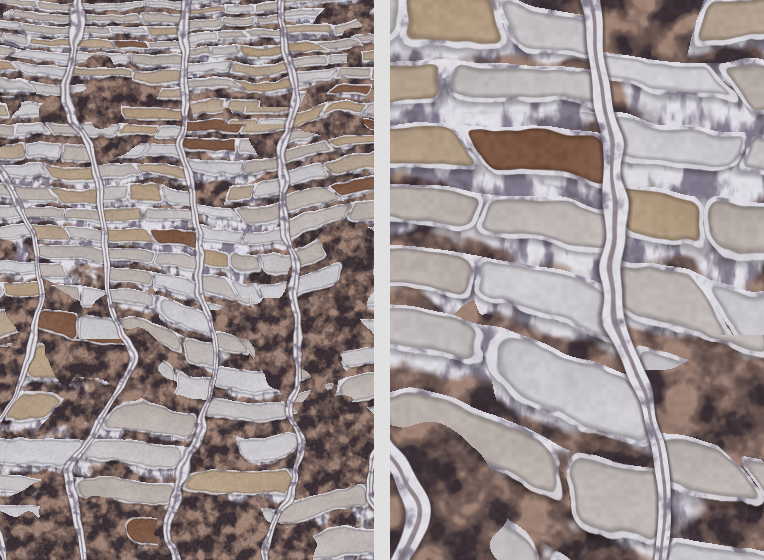
Left, the full canvas; right, a detail of the centre.
Reproduce this pattern procedurally as a WebGL 1 fragment shader.

```glsl
precision highp float;
uniform vec2 u_resolution;

// Layout, in units of the canvas height
const float STRIPS = 5.6;        // terrace flights per unit width
const float ROW_TOP = 0.024;     // row height at the far edge
const float ROW_GROWTH = 0.050;  // added row height at the near edge
const float RIM = 0.0030;
const float CANAL = 0.0062;

// Palette
const vec3 SALT = vec3(0.87, 0.86, 0.89);
const vec3 LILAC = vec3(0.51, 0.48, 0.55);
const vec3 SHADOW = vec3(0.23, 0.19, 0.21);
const vec3 EARTH = vec3(0.42, 0.34, 0.32);
const vec3 CLAY = vec3(0.62, 0.51, 0.46);
const vec3 PALE = vec3(0.79, 0.78, 0.80);
const vec3 BEIGE = vec3(0.71, 0.67, 0.65);
const vec3 TAN = vec3(0.69, 0.60, 0.50);
const vec3 RUST = vec3(0.48, 0.34, 0.27);

float hash(vec2 p) {
  vec3 q = fract(vec3(p.xyx) * 0.1031);
  q += dot(q, q.yzx + 33.33);
  return fract((q.x + q.y) * q.z);
}

float noise(vec2 p) {
  vec2 i = floor(p), f = fract(p);
  f = f * f * (3.0 - 2.0 * f);
  return mix(mix(hash(i), hash(i + vec2(1, 0)), f.x),
             mix(hash(i + vec2(0, 1)), hash(i + vec2(1, 1)), f.x), f.y);
}

float fbm(vec2 p) {
  float sum = 0.0, amp = 0.533;
  for (int i = 0; i < 4; i++) {
    sum += amp * noise(p);
    p = mat2(1.6, 1.2, -1.2, 1.6) * p + 7.3;
    amp *= 0.5;
  }
  return sum;
}

float roundedBox(vec2 p, vec2 halfSize, float r) {
  vec2 q = abs(p) - halfSize + r;
  return length(max(q, 0.0)) + min(max(q.x, q.y), 0.0) - r;
}

// Streaked salt crust over broken earth; depth is 1 at the foot of a wall
vec3 terrain(vec2 p, float rocky, float depth) {
  float relief = fbm(p * 42.0) - fbm(p * 42.0 + vec2(-0.4, 0.5));
  float streak = fbm(p * vec2(130.0, 48.0)) + 0.7 * relief - 0.12 * depth;
  vec3 salt = mix(LILAC, SALT, smoothstep(0.26, 0.56, streak));
  float grit = fbm(p * 75.0 + 11.0) + 1.1 * relief;
  vec3 rock = mix(SHADOW, EARTH, smoothstep(0.25, 0.52, grit));
  rock = mix(rock, CLAY, smoothstep(0.50, 0.80, grit));
  float cover = fbm(p * 26.0 + 5.0) * 0.6 + rocky * 0.5 + depth * 0.16;
  vec3 col = mix(salt, rock, smoothstep(0.50, 0.61, cover));
  float crack = smoothstep(0.07, 0.0, abs(fbm(p * 30.0 + 20.0) - 0.5));
  return mix(col, SHADOW, 0.35 * crack * depth);
}

void main() {
  float px = 1.0 / u_resolution.y;
  vec2 p = gl_FragCoord.xy * px;
  float near = clamp(1.0 - p.y, 0.0, 1.0);

  // Bend the hillside, then cut it into winding flights
  vec2 wobble = vec2(noise(p * 55.0), noise(p * 55.0 + 40.0)) - 0.5;
  vec2 q = p + 0.005 * wobble;
  q.y += 0.07 * (noise(p * 4.5 + 3.0) - 0.5) + 0.016 * (noise(p * 15.0) - 0.5);
  q.x += 0.035 * sin(p.y * 8.0 + 1.0) + 0.11 * (noise(p * vec2(4.0, 6.0) + 9.0) - 0.5)
       + 0.022 * (noise(p * 19.0 + 31.0) - 0.5);
  float s = q.x * STRIPS + 8.0;
  float strip = floor(s), t = s - strip;
  float canalDist = min(t, 1.0 - t) / STRIPS;

  // Rows grow towards the viewer
  float h = ROW_TOP + ROW_GROWTH * (1.0 - q.y);
  float v = -log(h) / ROW_GROWTH + 6.0 * hash(vec2(strip, 4.0));
  v += (t - 0.5) * (hash(vec2(strip, 8.0)) - 0.5) * 0.9;
  float row = floor(v), y = v - row;
  vec2 rowId = vec2(strip, row);

  // Split each row into one to four ponds
  float count = floor(mix(2.3, 1.0, near) + 1.7 * hash(rowId + 0.7));
  t += (hash(rowId + 13.0) - 0.5) * 0.7 * t * (1.0 - t);
  t += (hash(rowId + 17.0) - 0.5) * 0.35 * (y - 0.5) * t * (1.0 - t) * 4.0;
  float column = min(floor(t * count), count - 1.0);
  vec2 id = rowId + vec2(column * 23.0, column * 41.0);
  vec2 size = vec2(1.0 / (STRIPS * count), h);
  vec2 c = (vec2(t * count - column, y) - 0.5) * size;

  // Bare rock grows commoner low down and to the left
  float rocky = 0.31 + 0.22 * near + 0.10 * (0.5 - p.x) + 1.1 * (fbm(p * 5.0 + 2.0) - 0.5);
  float bare = step(hash(id + 3.0), 0.04 + 0.8 * smoothstep(0.40, 0.80, rocky));

  // Pond on top, retaining wall below
  float wall = mix(0.20, 0.46, hash(id + 5.0));
  vec2 halfSize = vec2(0.5 * size.x, 0.5 * (1.0 - wall) * h) - RIM * 0.9;
  halfSize.x *= mix(1.0, 0.88, near * hash(id + 6.0));
  c.y -= 0.5 * wall * h;
  c.x *= 1.0 + 0.16 * (hash(id + 9.0) - 0.3) * c.y / h;
  float corner = min(halfSize.x, halfSize.y) * mix(0.22, 0.85, near);
  float d = roundedBox(c, halfSize, corner) + 0.0016 * (noise(p * 130.0) - 0.5);
  d = mix(d, 1.0, bare);

  float depth = mix(smoothstep(wall, 0.0, y), 0.55, bare);
  vec3 col = terrain(p, rocky + 0.22 * bare, depth);

  // Salt rim with a shaded foot
  float crust = fbm(p * 95.0 + 3.0);
  vec3 rimColor = mix(LILAC, SALT, smoothstep(0.22, 0.50, crust));
  col *= 1.0 - 0.28 * smoothstep(3.0 * RIM, RIM, d) * step(c.y, 0.0);
  col = mix(col, rimColor, 0.9 * smoothstep(px, -px, d - RIM * (0.5 + crust)));

  // Still water, from milky to tan and rust
  float tint = hash(id + 21.0);
  vec3 water = mix(BEIGE, PALE, smoothstep(0.25, 0.85, tint + 0.25 * (near - 0.5)));
  water = mix(water, TAN, step(tint, 0.23) * mix(0.5, 1.0, hash(id + 25.0)));
  water = mix(water, RUST, step(0.965, hash(id + 29.0)));
  water += 0.09 * (fbm(p * vec2(22.0, 40.0)) - 0.5) - 0.05 * c.y / h;
  water *= 1.0 - 0.22 * smoothstep(-0.004, 0.0, d);
  col = mix(col, water, smoothstep(px, -px, d));

  // Canals: pale banks, a grey bed and a dark outer edge
  float bank = CANAL * (0.65 + 0.7 * noise(p * 38.0));
  col = mix(col, SHADOW, 0.6 * smoothstep(bank + 0.004, bank, canalDist));
  col = mix(col, rimColor, smoothstep(px, -px, canalDist - bank));
  col = mix(col, mix(LILAC, EARTH, crust), 0.75 * smoothstep(px, -px, canalDist - 0.0014));

  col += 0.05 * (noise(p * 300.0) - 0.5);
  gl_FragColor = vec4(col, 1.0);
}
```
